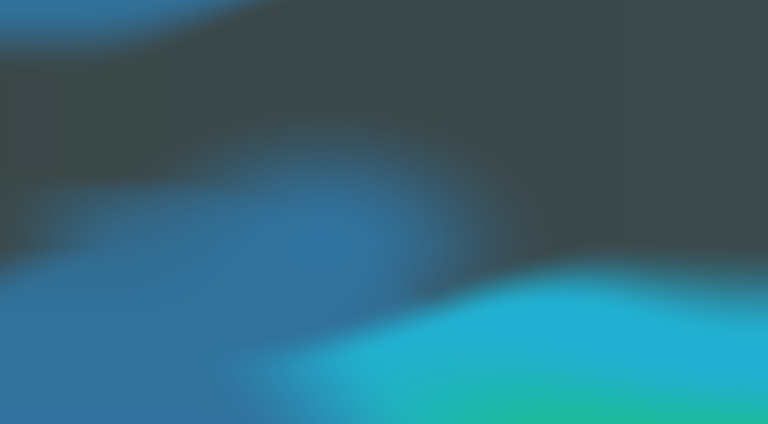
This background is drawn by a WebGL 2 fragment shader. Its source:

```glsl
#version 300 es
precision highp float;
// Soft colour mesh: blue clouds and a cyan wave over dark slate.
// Each layer is a smooth mask around a curve or an ellipse, and the
// layers are blended from back to front in 0..1 canvas coordinates.

uniform vec2 u_resolution;
out vec4 fragColor;

// Blue haze hanging from the upper left edge, thinning to the right.
float topHaze(vec2 p) {
    float reach = smoothstep(0.1, 0.45, p.x);
    float lower = 0.82 + 0.19 * reach;
    return 0.95 * smoothstep(lower, lower + mix(0.17, 0.07, reach), p.y);
}

// Broad blue body under a bending crest, fading at the left border.
float blueBody(vec2 p) {
    float bend = max(p.x - 0.2, 0.0);
    float depth = 0.595 - 2.2 * bend * bend - p.y;
    float fill = 1.0 - exp(-9.0 * max(depth, 0.0));
    fill *= smoothstep(-0.01, 0.05, depth);
    float border = p.x + 1.2 * max(0.42 - p.y, 0.0);
    return fill * smoothstep(-0.03, 0.17, border);
}

// Elliptical halo behind the crest.
float blueHalo(vec2 p) {
    float r = length((p - vec2(0.42, 0.42)) / vec2(0.31, 0.35));
    return 1.0 - smoothstep(0.1, 1.0, r);
}

// Cyan wave rising to the right, with a slanted left flank.
float cyanWave(vec2 p) {
    float crest = mix(0.21, 0.44, smoothstep(0.3, 0.82, p.x));
    float softness = 0.11 + 0.14 * smoothstep(0.6, 1.0, p.x);
    float rise = smoothstep(0.0, softness, crest - p.y);
    float flank = p.x - 0.2 - 0.4 * (0.24 - p.y);
    return rise * smoothstep(0.0, 0.27, flank);
}

// Green light along the bottom of the wave.
float greenFloor(vec2 p) {
    float top = mix(0.24, 0.13, smoothstep(0.55, 1.0, p.x));
    return (1.0 - smoothstep(-0.04, top, p.y)) * smoothstep(0.35, 0.75, p.x);
}

void main() {
    vec2 p = gl_FragCoord.xy / u_resolution;

    vec3 slate = mix(vec3(0.23, 0.28, 0.28), vec3(0.23, 0.285, 0.30), p.x);
    vec3 blue = vec3(0.19, 0.45, 0.62);
    vec3 cyan = vec3(0.13, 0.69, 0.82);
    vec3 green = vec3(0.11, 0.73, 0.58);

    // Combine the blue masks so that overlaps stay smooth.
    float clear = (1.0 - topHaze(p)) * (1.0 - blueBody(p)) * (1.0 - blueHalo(p));
    vec3 color = mix(blue, slate, clear);

    vec3 wave = mix(cyan, green, greenFloor(p));
    color = mix(color, wave, cyanWave(p));
    fragColor = vec4(color, 1.0);
}
```
